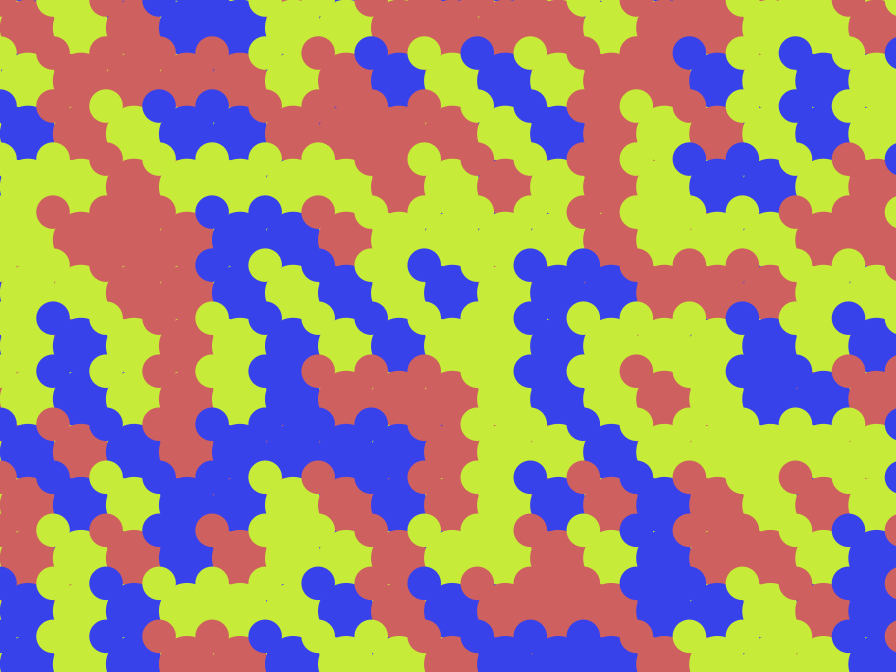
Give the GLSL for this pattern, as a WebGL 2 fragment shader.

```glsl
#version 300 es
precision highp float;
// Irregular patches of flat colour built from a grid of overlapping tiles.
// Each tile is a large disc plus a small knob on its upper left corner, painted
// row by row so that later tiles overlap earlier ones; colours are random.

uniform vec2 u_resolution;
out vec4 fragColor;

const float ROWS = 12.672;        // tiles per canvas height
const float BODY_RADIUS = 0.53;   // in tiles
const float KNOB_RADIUS = 0.316;
const vec2 BODY_CENTER = vec2(0.527, 0.523);
const float LIME_SHARE = 0.437;
const float RED_SHARE = 0.302;    // blue takes the rest

const vec3 LIME = vec3(0.776, 0.922, 0.220);
const vec3 RED = vec3(0.808, 0.376, 0.373);
const vec3 BLUE = vec3(0.220, 0.259, 0.922);

const uint TILE_SEED = 17u;
const uint GAP_SEED = 91u;

// Integer mixing hash of a tile, result in 0..1
float hash(ivec2 tile, uint seed) {
    uvec2 q = uvec2(tile + 64);
    uint h = q.x * 73856093u ^ q.y * 19349663u ^ seed * 83492791u;
    h = (h ^ (h >> 16)) * 0x7feb352du;
    h = (h ^ (h >> 15)) * 0x846ca68bu;
    h ^= h >> 16;
    return float(h >> 8) / 16777216.0;
}

vec3 randomColor(ivec2 tile, uint seed) {
    float pick = hash(tile, seed);
    if (pick < LIME_SHARE) return LIME;
    return pick < LIME_SHARE + RED_SHARE ? RED : BLUE;
}

// Signed distance to a tile whose upper left corner is the origin
float tileDistance(vec2 p) {
    float body = length(p - BODY_CENTER) - BODY_RADIUS;
    float knob = length(p) - KNOB_RADIUS;
    return min(body, knob);
}

void main() {
    // Tile coordinates, counted downwards from the top left
    float pixel = ROWS / u_resolution.y;
    vec2 p = vec2(gl_FragCoord.x, u_resolution.y - gl_FragCoord.y) * pixel;
    ivec2 home = ivec2(floor(p));

    // Tiny gaps between the discs show a second random colour
    vec3 color = randomColor(home, GAP_SEED);

    // Paint the neighbouring tiles in reading order
    for (int row = -1; row <= 1; row++) {
        for (int column = -1; column <= 1; column++) {
            ivec2 tile = home + ivec2(column, row);
            float d = tileDistance(p - vec2(tile));
            float coverage = clamp(0.5 - d / pixel, 0.0, 1.0);
            color = mix(color, randomColor(tile, TILE_SEED), coverage);
        }
    }

    fragColor = vec4(color, 1.0);
}
```
